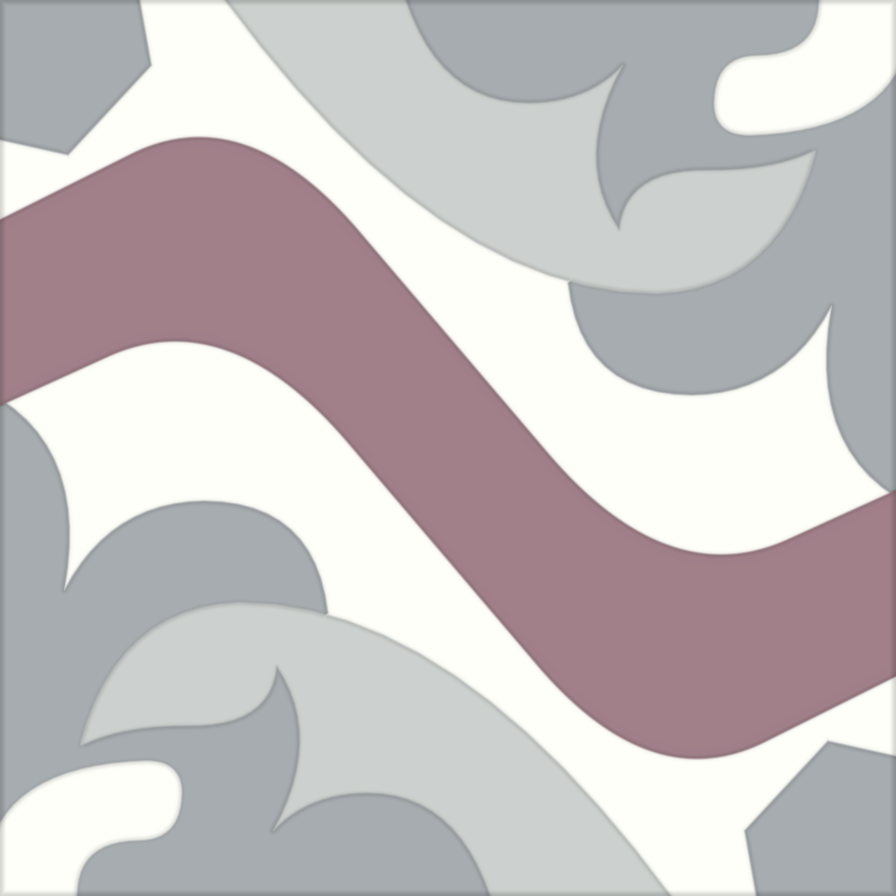
This pattern is drawn by a Shadertoy shader. Its source:

```glsl
const vec3 CREAM = vec3(1.0, 1.0, 0.98);
const vec3 SLATE = vec3(0.655, 0.675, 0.69);
const vec3 PALE = vec3(0.80, 0.82, 0.81);
const vec3 MAUVE = vec3(0.63, 0.50, 0.54);

// Closed outline under construction: pen position, squared distance, side
struct Path { vec2 pen; float dist2; float side; };

Path moveTo(vec2 start) { return Path(start, 1e5, 1.0); }

void lineTo(inout Path path, vec2 p, vec2 end) {
    vec2 e = end - path.pen, w = p - path.pen;
    vec2 gap = w - e * clamp(dot(w, e) / dot(e, e), 0.0, 1.0);
    path.dist2 = min(path.dist2, dot(gap, gap));
    bvec3 crossing = bvec3(p.y >= path.pen.y, p.y < end.y, e.x * w.y > e.y * w.x);
    if (all(crossing) || all(not(crossing))) path.side = -path.side;
    path.pen = end;
}

void curveTo(inout Path path, vec2 p, vec2 control, vec2 end) {
    const int STEPS = 12;
    vec2 start = path.pen;
    for (int i = 1; i <= STEPS; i++) {
        float t = float(i) / float(STEPS);
        lineTo(path, p, mix(mix(start, control, t), mix(control, end, t), t));
    }
}

float signedDistance(Path path) { return path.side * sqrt(path.dist2); }

float smoothMin(float a, float b, float k) {
    float h = max(k - abs(a - b), 0.0) / k;
    return min(a, b) - h * h * k * 0.25;
}

// Height of the ribbon's upper edge: three lines with rounded joins
float ribbonTop(float x) {
    float crest = smoothMin(0.755 + 0.5 * x, 1.213 - 1.175 * x, 0.2135);
    return -smoothMin(-crest, 0.002 - 0.455 * x, 0.219);
}

float ribbonBottom(float x) { return 1.0 - ribbonTop(1.0 - x); }

float humpShape(vec2 p) {
    Path path = moveTo(vec2(-0.05, 0.57));
    lineTo(path, p, vec2(0.0, 0.555));
    curveTo(path, p, vec2(0.099, 0.492), vec2(0.072, 0.342));
    curveTo(path, p, vec2(0.124, 0.440), vec2(0.228, 0.441));
    curveTo(path, p, vec2(0.352, 0.440), vec2(0.366, 0.316));
    lineTo(path, p, vec2(0.26, 0.167));
    lineTo(path, p, vec2(-0.05, 0.06));
    lineTo(path, p, vec2(-0.05, 0.57));
    return signedDistance(path);
}

float leafShape(vec2 p) {
    Path path = moveTo(vec2(0.089, 0.169));
    curveTo(path, p, vec2(0.130, 0.323), vec2(0.267, 0.328));
    curveTo(path, p, vec2(0.508, 0.328), vec2(0.749, 0.0));
    lineTo(path, p, vec2(0.786, -0.05));
    lineTo(path, p, vec2(0.31, -0.05));
    lineTo(path, p, vec2(0.089, 0.169));
    return signedDistance(path);
}

float scrollShape(vec2 p) {
    Path path = moveTo(vec2(-0.05, 0.167));
    lineTo(path, p, vec2(0.086, 0.165));
    curveTo(path, p, vec2(0.130, 0.190), vec2(0.208, 0.190));
    curveTo(path, p, vec2(0.302, 0.188), vec2(0.309, 0.256));
    curveTo(path, p, vec2(0.362, 0.177), vec2(0.305, 0.073));
    curveTo(path, p, vec2(0.345, 0.115), vec2(0.410, 0.115));
    curveTo(path, p, vec2(0.508, 0.115), vec2(0.547, 0.0));
    lineTo(path, p, vec2(0.55, -0.05));
    lineTo(path, p, vec2(-0.05, -0.05));
    lineTo(path, p, vec2(-0.05, 0.167));
    return signedDistance(path);
}

float notchShape(vec2 p) {
    Path path = moveTo(vec2(-0.03, 0.03));
    lineTo(path, p, vec2(0.0, 0.082));
    curveTo(path, p, vec2(0.039, 0.147), vec2(0.163, 0.151));
    curveTo(path, p, vec2(0.203, 0.151), vec2(0.203, 0.115));
    curveTo(path, p, vec2(0.202, 0.062), vec2(0.154, 0.062));
    curveTo(path, p, vec2(0.086, 0.061), vec2(0.086, 0.0));
    lineTo(path, p, vec2(0.086, -0.05));
    lineTo(path, p, vec2(-0.03, -0.05));
    lineTo(path, p, vec2(-0.03, 0.03));
    return signedDistance(path);
}

float cornerShape(vec2 p) {
    Path path = moveTo(vec2(1.05, 0.145));
    lineTo(path, p, vec2(0.924, 0.173));
    lineTo(path, p, vec2(0.831, 0.073));
    lineTo(path, p, vec2(0.853, -0.05));
    lineTo(path, p, vec2(1.05, -0.05));
    lineTo(path, p, vec2(1.05, 0.145));
    return signedDistance(path);
}

// Fill with a soft edge and a thin shadow where the colours differ
vec3 paint(vec3 under, vec3 shade, float d, float soft) {
    float rim = exp(-pow((d + 0.001) / 0.003, 2.0)) * min(distance(under, shade) * 5.0, 1.0);
    return mix(under, shade, smoothstep(soft, -soft, d)) * (1.0 - 0.1 * rim);
}

void mainImage(out vec4 fragColor, in vec2 fragCoord) {
    vec2 uv = fragCoord / iResolution.xy;
    float soft = max(0.0018, 1.0 / iResolution.y);

    // Half-turn symmetry about the ribbon's centre line
    float middle = 0.5 * (ribbonTop(uv.x) + ribbonBottom(uv.x));
    vec2 p = uv.y > middle ? 1.0 - uv : uv;

    vec3 color = paint(CREAM, SLATE, humpShape(p), soft);
    color = paint(color, PALE, leafShape(p), soft);
    color = paint(color, SLATE, scrollShape(p), soft);
    color = paint(color, CREAM, notchShape(p), soft);
    color = paint(color, SLATE, cornerShape(p), soft);

    // Ribbon, with vertical offset corrected by the edge slope
    float slope = (ribbonBottom(p.x + 0.001) - ribbonBottom(p.x - 0.001)) / 0.002;
    float ribbon = (ribbonBottom(p.x) - p.y) / sqrt(1.0 + slope * slope);
    color = paint(color, MAUVE, ribbon, soft);

    // Darkened tile border
    vec2 inset = min(uv, 1.0 - uv);
    color *= 1.0 - 0.16 * smoothstep(0.008, 0.0, min(inset.x, inset.y));
    fragColor = vec4(color, 1.0);
}
```
